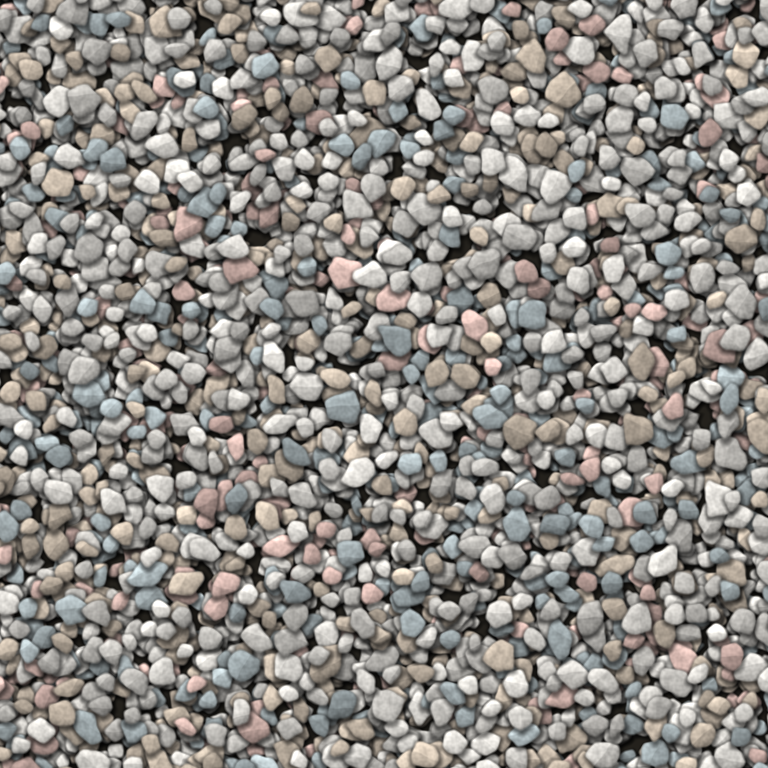
A WebGL 1 fragment shader for this texture:

```glsl
precision highp float;
// Crushed grey gravel: layers of angular, overlapping stones with dark gaps.

uniform vec2 u_resolution;

// Tuning
const float STONES_ACROSS = 25.0;   // cells per canvas width in the top layer
const int   LAYERS = 5;
const int   SIDES = 6;
const float CORNER_SHARPNESS = 17.0;
const float EDGE_SOFTNESS = 0.0018; // canvas units
const float SHADOW_REACH = 0.17;    // cell units
const float SHADOW_DEPTH = 0.56;
const float GRAIN = 0.13;
const vec2  LIGHT = vec2(-0.35, 0.94);

const vec3 GAP       = vec3(0.14, 0.13, 0.11);
const vec3 PALE_GREY = vec3(0.785, 0.775, 0.755);
const vec3 BLUE_GREY = vec3(0.62, 0.66, 0.67);
const vec3 PINK      = vec3(0.78, 0.67, 0.64);
const vec3 TAN       = vec3(0.73, 0.68, 0.62);

const float TAU = 6.2831853;

vec2 hash2(vec2 p) {
  vec3 q = fract(p.xyx * vec3(0.1031, 0.1030, 0.0973));
  q += dot(q, q.yzx + 33.33);
  return fract((q.xx + q.yz) * q.zy);
}

vec2 direction(float angle) {
  return vec2(cos(angle), sin(angle));
}

float cornerGradient(vec2 cell, vec2 offset) {
  return dot(direction(TAU * hash2(cell).x), offset);
}

// Gradient noise, roughly -0.7 to 0.7
float noise(vec2 p) {
  vec2 i = floor(p), f = p - i;
  vec2 u = f * f * f * (f * (f * 6.0 - 15.0) + 10.0);
  vec2 e = vec2(1.0, 0.0);
  return mix(
    mix(cornerGradient(i, f), cornerGradient(i + e, f - e), u.x),
    mix(cornerGradient(i + e.yx, f - e.yx), cornerGradient(i + 1.0, f - 1.0), u.x),
    u.y);
}

// Rounded convex polygon: xy = blended outward normal, z = signed distance
vec3 stoneShape(vec2 p, vec2 seed, float angle, vec2 radii) {
  float total = 0.0;
  vec2 normal = vec2(0.0);
  for (int k = 0; k < SIDES; k++) {
    vec2 r = hash2(seed + float(k) * 7.3);
    float turn = TAU * (float(k) + 0.6 * (r.x - 0.5)) / float(SIDES);
    vec2 n = direction(turn + angle);
    float reach = length(radii * direction(turn)) * mix(0.76, 1.08, r.y);
    float weight = exp(CORNER_SHARPNESS * (dot(p, n) - reach));
    total += weight;
    normal += n * weight;
  }
  return vec3(normal / total, log(total) / CORNER_SHARPNESS);
}

vec3 mineral(vec2 r) {
  vec3 c = PALE_GREY;
  if (r.x < 0.16) c = BLUE_GREY;
  else if (r.x < 0.25) c = PINK;
  else if (r.x < 0.47) c = TAN;
  return c * mix(0.82, 1.14, r.y);
}

// Paints one stone and its contact shadow over the colour below
vec3 paintStone(vec3 below, vec2 p, vec2 seed, float grain, float softness) {
  vec2 form = hash2(seed + 11.7);
  vec2 pose = hash2(seed + 23.1);
  float stretch = mix(1.0, 1.4, form.y);
  vec2 radii = mix(0.32, 0.54, form.x * form.x) * vec2(stretch, 1.0 / stretch);
  float angle = (pose.x + pose.y - 1.0) * 2.2;
  vec3 shape = stoneShape(p, seed, angle, radii);
  float d = shape.z;
  float lit = dot(shape.xy, LIGHT);

  float shadow = 1.0 - smoothstep(-0.04, SHADOW_REACH, d + 0.07 * lit);
  below *= 1.0 - SHADOW_DEPTH * shadow;

  // Broad bevel, a ridge between two faces, and a worn darker rim
  float bevel = smoothstep(-0.26, 0.0, d);
  vec2 ridgeNormal = direction(TAU * pose.y);
  float ridge = smoothstep(-0.04, 0.04, dot(p, ridgeNormal) - 0.14 * form.y);
  float shade = 1.0 + 0.20 * lit * bevel;
  shade += 0.16 * ridge * dot(ridgeNormal, LIGHT);
  shade -= 0.13 * smoothstep(-0.09, 0.01, d);
  shade += GRAIN * grain;
  vec3 stone = mineral(hash2(seed + 37.9)) * shade;
  return mix(below, stone, 1.0 - smoothstep(-softness, softness, d));
}

void main() {
  vec2 uv = gl_FragCoord.xy / min(u_resolution.x, u_resolution.y);
  float grain = noise(uv * 95.0) + 0.8 * noise(uv * 210.0 + 40.0);
  vec2 rough = uv + 0.0022 * vec2(noise(uv * 65.0 + 9.0), noise(uv * 65.0 + 71.0));

  vec3 color = GAP;
  for (int layer = 0; layer < LAYERS; layer++) {
    float level = float(layer);
    float density = STONES_ACROSS + 1.3 * (float(LAYERS - 1) - level);
    vec2 p = rough * density + level * vec2(17.37, 29.61);
    vec2 cell = floor(p);
    // Fixed cell order keeps overlaps consistent between pixels
    for (int y = -1; y <= 1; y++) {
      for (int x = -1; x <= 1; x++) {
        vec2 id = cell + vec2(float(x), float(y));
        vec2 seed = id + level * 53.0;
        vec2 center = id + 0.5 + 0.84 * (hash2(seed) - 0.5);
        color = paintStone(color, p - center, seed, grain, EDGE_SOFTNESS * density);
      }
    }
  }
  gl_FragColor = vec4(clamp(color, 0.0, 1.0), 1.0);
}
```
